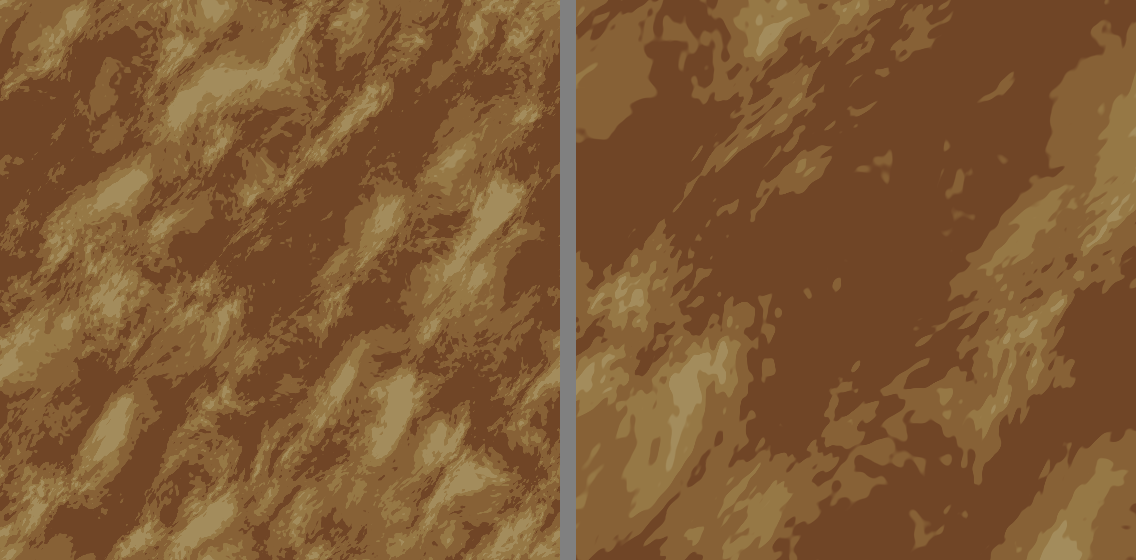
Left: the whole. Right: its middle third, enlarged.
Give the GLSL for this texture, as a three.js fragment shader.

```glsl
varying vec2 vUv;

const vec3 SOIL  = vec3(0.44, 0.27, 0.15);
const vec3 CLAY  = vec3(0.53, 0.38, 0.21);
const vec3 OCHRE = vec3(0.59, 0.47, 0.27);
const vec3 SAND  = vec3(0.64, 0.55, 0.36);

// Heights where one colour gives way to the next
const float CLAY_LEVEL  = 0.28;
const float OCHRE_LEVEL = 0.585;
const float SAND_LEVEL  = 0.79;
const float EDGE = 0.02;

// Whole-number lattice axes (cells per tile), so every layer wraps
const vec2 ACROSS       = vec2(-9.0, 7.0);
const vec2 RIDGE_ALONG  = vec2(2.0, 3.0);
const vec2 GRAIN_ALONG  = vec2(4.0, 5.0);
const vec2 BROAD_ALONG  = vec2(1.0, 2.0);
const vec2 BROAD_ACROSS = vec2(-3.0, 2.0);

const float WARP = 0.035;
const float BROAD_GAIN = 0.42;
const float LUMP_GAIN = 0.5;
const float GRAIN_GAIN = 0.36;
const float GRAIN_DECAY = 0.87;
const float HEAD_STEEPNESS = 3.0;
const float RIDGE_NARROWNESS = 1.3;
const float FAINTEST_RIDGE = 0.3;

vec2 hash22(vec2 p) {
  vec3 q = fract(p.xyx * vec3(0.1031, 0.1030, 0.0973));
  q += dot(q, q.yzx + 33.33);
  return fract((q.xx + q.yz) * q.zy);
}

// Same id for lattice points that coincide after wrapping the tile
vec2 wrapCell(vec2 cell, vec2 along, vec2 across) {
  float period = along.x * across.y - along.y * across.x;
  vec2 id = vec2(across.y * cell.x - along.y * cell.y,
                 along.x * cell.y - across.x * cell.x);
  id += period;  // keeps the value positive before wrapping
  return id - period * floor((id + 0.5) / period);
}

float cornerSlope(vec2 cell, vec2 offset, vec2 along, vec2 across, float seed) {
  float angle = 6.28319 * hash22(wrapCell(cell, along, across) + seed).x;
  return dot(vec2(cos(angle), sin(angle)), offset);
}

// Gradient noise on a skewed, wrapping lattice
float noise(vec2 uv, vec2 along, vec2 across, float seed) {
  vec2 p = vec2(dot(along, uv), dot(across, uv));
  vec2 cell = floor(p);
  vec2 f = p - cell;
  vec2 s = f * f * f * (f * (f * 6.0 - 15.0) + 10.0);
  vec2 e = vec2(1.0, 0.0);
  float a = cornerSlope(cell, f, along, across, seed);
  float b = cornerSlope(cell + e, f - e, along, across, seed);
  float c = cornerSlope(cell + e.yx, f - e.yx, along, across, seed);
  float d = cornerSlope(cell + e.xx, f - e.xx, along, across, seed);
  return mix(mix(a, b, s.x), mix(c, d, s.x), s.y);
}

// Scattered ridges: a steep head at the upper right and a long fading tail
float ridges(vec2 uv, vec2 along, vec2 across, float seed) {
  vec2 p = vec2(dot(along, uv), dot(across, uv));
  vec2 cell = floor(p);
  float height = 0.0;
  for (int j = -1; j <= 1; j++) {
    for (int i = -1; i <= 1; i++) {
      vec2 neighbour = cell + vec2(float(i), float(j));
      vec2 id = wrapCell(neighbour, along, across) + seed;
      vec2 d = p - neighbour - hash22(id);
      d.x *= d.x > 0.0 ? HEAD_STEEPNESS : 1.0;
      d.y *= RIDGE_NARROWNESS;
      float peak = mix(FAINTEST_RIDGE, 1.0, hash22(id + 71.0).x);
      height = max(height, peak * (1.0 - length(d)));
    }
  }
  return height;
}

// Fine elongated flecks, summed over halving sizes
float grain(vec2 uv) {
  float sum = 0.0;
  float gain = GRAIN_GAIN;
  float scale = 2.0;
  for (int i = 0; i < 4; i++) {
    sum += gain * noise(uv, GRAIN_ALONG * scale, ACROSS * scale, 13.0 + scale);
    gain *= GRAIN_DECAY;
    scale *= 2.0;
  }
  return sum;
}

float band(float level, float height) {
  return smoothstep(level - EDGE, level + EDGE, height);
}

void main() {
  vec2 warp = vec2(noise(vUv, GRAIN_ALONG, ACROSS, 3.0),
                   noise(vUv, GRAIN_ALONG, ACROSS, 47.0));
  vec2 uv = vUv + WARP * warp;

  float height = ridges(uv, RIDGE_ALONG, ACROSS, 5.0);
  height += LUMP_GAIN * ridges(uv, RIDGE_ALONG * 2.0, ACROSS * 2.0, 19.0);
  height += BROAD_GAIN * noise(vUv, BROAD_ALONG, BROAD_ACROSS, 11.0);

  // Flecks come in patches and calm down on the high ridges
  float patches = noise(vUv, BROAD_ALONG * 2.0, BROAD_ACROSS * 2.0, 29.0);
  float roughness = mix(0.65, 1.4, smoothstep(-0.25, 0.25, patches));
  roughness *= mix(1.05, 0.7, smoothstep(0.4, 0.9, height));
  height += roughness * grain(uv);

  // Flat colour bands by height
  vec3 color = mix(SOIL, CLAY, band(CLAY_LEVEL, height));
  color = mix(color, OCHRE, band(OCHRE_LEVEL, height));
  color = mix(color, SAND, band(SAND_LEVEL, height));
  gl_FragColor = vec4(color, 1.0);
}
```
